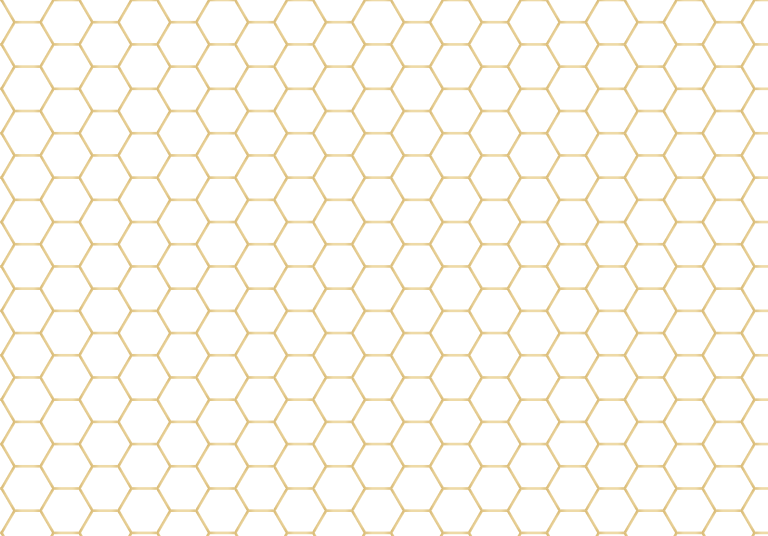
This pattern is drawn by a Shadertoy shader. Its source:

```glsl
// Honeycomb of thin gold lines on white: flat-topped hexagons in offset columns.
// Each point is folded into its nearest hexagon; the distance to the closest
// side gives the line, and the position on that side gives the metallic shading.

const vec2  REPEATS = vec2(9.86, 12.07);   // column pairs across, hexagons down
const vec2  CENTRE  = vec2(0.854, 0.5);    // first hexagon, in repeats from top left
const float LINE_WIDTH = 0.103;            // in hexagon sides
const vec3  PAPER      = vec3(1.0);
const vec3  LIGHT_GOLD = vec3(0.94, 0.865, 0.67);
const vec3  DARK_GOLD  = vec3(0.85, 0.73, 0.46);

const float SQRT3 = 1.7320508;
const vec2  CELL  = vec2(3.0, SQRT3);      // lattice period, in hexagon sides
const vec2  SLANT_NORMAL = vec2(0.5 * SQRT3, 0.5);

// Offset from the centre of the nearest hexagon
vec2 hexLocal(vec2 p) {
    vec2 a = p - CELL * round(p / CELL);
    vec2 q = p - 0.5 * CELL;
    vec2 b = q - CELL * round(q / CELL);
    return dot(a, a) < dot(b, b) ? a : b;
}

// 0 is light gold, 1 is dark gold
float goldTone(vec2 local, float flatDist, float slantDist) {
    vec2 a = abs(local);
    if (flatDist < slantDist) {
        return 0.08 + 0.6 * smoothstep(0.2, 0.5, a.x);
    }
    // Slanted sides: darker at the corners and along their left flank
    float along = abs(dot(a, vec2(-SLANT_NORMAL.y, SLANT_NORMAL.x)));
    float flank = sign(local.x) * slantDist / LINE_WIDTH;
    return clamp(0.45 + 0.4 * smoothstep(0.15, 0.5, along) + 0.45 * flank, 0.0, 1.0);
}

void mainImage(out vec4 fragColor, in vec2 fragCoord) {
    vec2 uv = fragCoord / iResolution.xy;
    vec2 p = (vec2(uv.x, 1.0 - uv.y) * REPEATS - CENTRE) * CELL;
    float pixel = REPEATS.x * CELL.x / iResolution.x;

    // Distances to the flat and slanted sides
    vec2 local = hexLocal(p);
    float flatDist = 0.5 * SQRT3 - abs(local.y);
    float slantDist = 0.5 * SQRT3 - dot(abs(local), SLANT_NORMAL);
    float edge = min(flatDist, slantDist);

    // Smoothed gold line over the paper
    float cover = clamp((0.5 * LINE_WIDTH - edge) / pixel + 0.5, 0.0, 1.0);
    vec3 gold = mix(LIGHT_GOLD, DARK_GOLD, goldTone(local, flatDist, slantDist));
    fragColor = vec4(mix(PAPER, gold, cover), 1.0);
}
```
